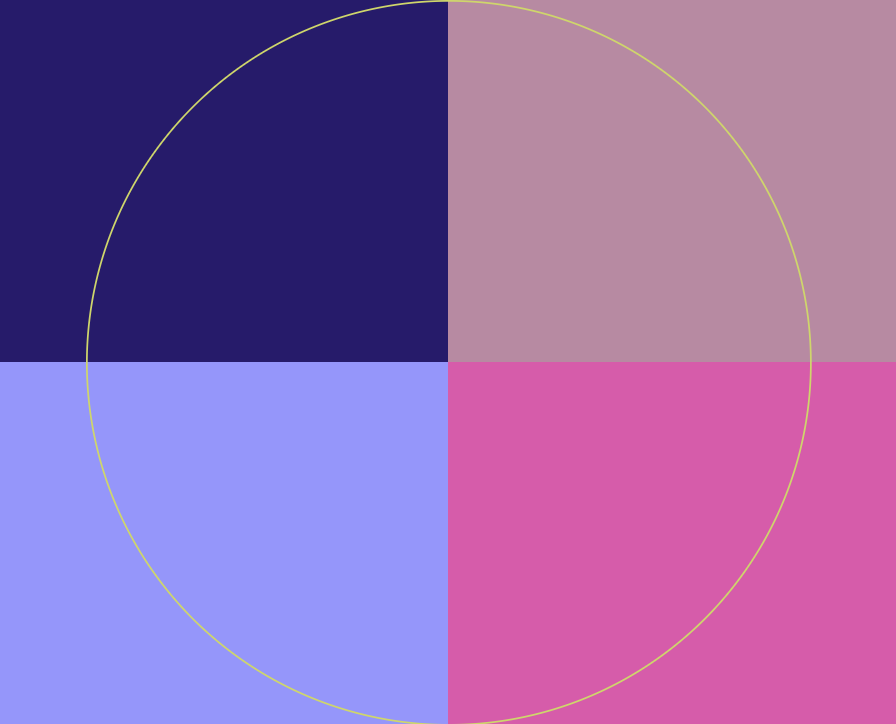
This background is drawn by a Shadertoy shader. Its source:

```glsl
// Coverage of a shape from its signed distance, softened over one pixel
float coverage(float dist, float pixel) {
    return clamp(0.5 - dist / pixel, 0.0, 1.0);
}

void mainImage(out vec4 fragColor, in vec2 fragCoord) {
    // Centred coordinates, canvas height is 1
    float pixel = 1.0 / iResolution.y;
    vec2 p = (fragCoord - 0.5 * iResolution.xy) * pixel;

    // Four flat quadrants
    float right = coverage(-p.x, pixel);
    float top = coverage(-p.y, pixel);
    vec3 upper = mix(vec3(0.149, 0.106, 0.416), vec3(0.718, 0.541, 0.635), right);
    vec3 lower = mix(vec3(0.584, 0.588, 0.980), vec3(0.839, 0.361, 0.667), right);
    vec3 color = mix(lower, upper, top);

    // Thin ring touching the top edge, set slightly off centre
    float ringDist = abs(length(p - vec2(0.0012, -0.0012)) - 0.5) - 0.0012;
    color = mix(color, vec3(0.81, 0.84, 0.42), coverage(ringDist, pixel));

    fragColor = vec4(color, 1.0);
}
```
